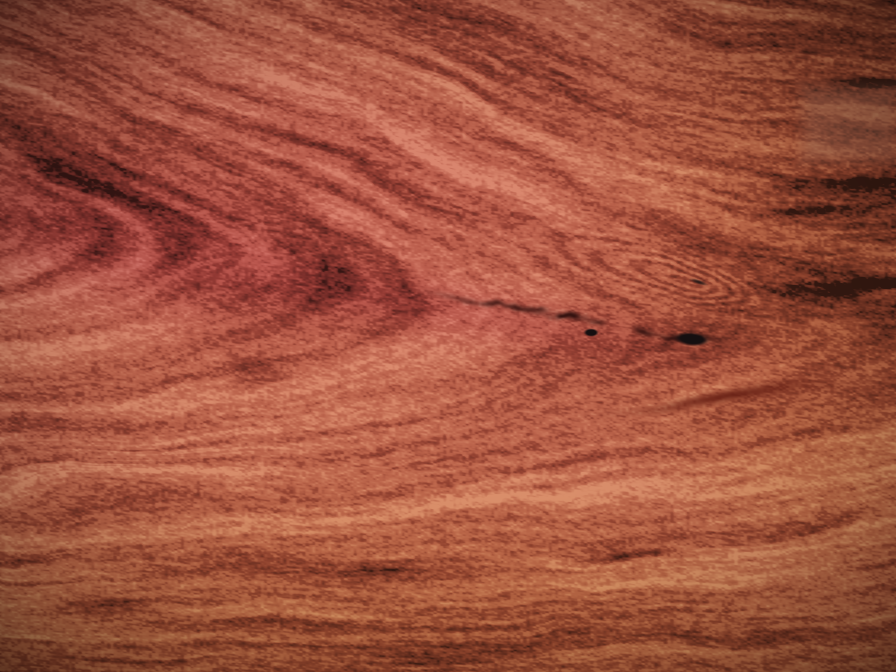
This texture is drawn by a WebGL 2 fragment shader. Its source:

```glsl
#version 300 es
precision highp float;
// Polished crotch-figured hardwood: nested grain curves flow around a sloping
// axis that ends in a knot. One warped scalar field gives the grain contours;
// stretched noise across it is coloured by a ramp, then marks are laid on top.
uniform vec2 u_resolution;
out vec4 fragColor;
float hash(vec2 cell) {
  vec3 h = fract(vec3(cell.xyx) * vec3(0.1031, 0.1030, 0.0973));
  h += dot(h, h.yzx + 33.33);
  return fract((h.x + h.y) * h.z);
}
float noise(vec2 p) {
  vec2 i = floor(p), f = fract(p);
  f = f * f * (3.0 - 2.0 * f);
  return mix(mix(hash(i), hash(i + vec2(1, 0)), f.x),
             mix(hash(i + vec2(0, 1)), hash(i + vec2(1, 1)), f.x), f.y);
}
float fbm(vec2 p) {
  float sum = 0.0, amp = 0.5;
  for (int i = 0; i < 4; i++, amp *= 0.5) {
    sum += amp * noise(p);
    p = mat2(1.6, 1.2, -1.2, 1.6) * p + 7.3;
  }
  return sum;
}
// Soft elliptical blot: centre, half extents, slope of its long axis
float blot(vec2 p, vec2 centre, vec2 radius, float slope) {
  vec2 q = p - centre;
  q = vec2(q.x, q.y - slope * q.x) / radius;
  return exp(-dot(q, q));
}
float axisHeight(float x) { return 0.67 - 0.168 * min(x, 1.06); }
// Grain level: curves open to the left, steeper above the axis than below
float grainField(vec2 p) {
  float d = p.y - axisHeight(p.x), past = max(p.x - 0.8, 0.0);
  float above = 4.3 * (sqrt(d * d + 0.0036) - 0.06);
  float below = 1.3 * (sqrt(d * d + 0.0009) - 0.03) + 4.0 * d * d;
  return p.x - 0.7 * past * past + (d > 0.0 ? above : below)
       + 0.22 * blot(p, vec2(0.15, 0.28), vec2(0.15, 0.045), 0.0);
}
vec3 woodRamp(float t) {
  vec3 c = mix(vec3(0.20, 0.09, 0.07), vec3(0.42, 0.18, 0.14), smoothstep(0.0, 0.25, t));
  c = mix(c, vec3(0.56, 0.25, 0.19), smoothstep(0.2, 0.45, t));
  c = mix(c, vec3(0.70, 0.37, 0.28), smoothstep(0.4, 0.65, t));
  return mix(c, vec3(0.82, 0.53, 0.41), smoothstep(0.6, 1.0, t));
}
void main() {
  vec2 p = gl_FragCoord.xy / u_resolution.y;
  vec2 warp = vec2(fbm(p * 3.5), fbm(p * vec2(3.0, 4.5) + 19.0)) - 0.47;
  vec2 w = p + warp * vec2(0.12, 0.075), soft = p + warp * 0.05;
  float d = w.y - axisHeight(w.x), f = grainField(w), s = w.x * 2.0 - 3.0 * d;

  // Broad bands, streaks and fibres, each stretched along the grain
  float band = noise(vec2(f * 4.0, s * 0.9)) - 0.5;
  float streak = noise(vec2(f * 10.0 + 5.0, s * 1.3)) - 0.5;
  float thin = noise(vec2(f * 24.0, s * 2.5 + 9.0)) - 0.5;
  float fibre = noise(vec2(f * 55.0, s * 9.0)) - 0.5;
  float tone = 0.20 * band + 0.36 * streak + 0.30 * thin + 0.20 * fibre;
  // Oval eye above the knot, its rings crowded to the right
  vec2 e = soft - vec2(1.03, 0.578);
  e.y += 0.28 * e.x;
  float ring = length(e * vec2(1.0, 4.2)) + 0.4 * e.x;
  float eye = 1.0 - smoothstep(0.10, 0.20, ring);
  tone = mix(tone, 0.15 * cos(ring * 170.0 + 4.0 * noise(p * 9.0)) - 0.07, 0.85 * eye);
  // Open pores: short flecks down to the finest scale
  vec2 fleck = vec2(p.x, p.y + 0.12 * p.x);
  tone += 0.24 * (noise(fleck * vec2(85.0, 230.0)) - 0.5);
  tone += 0.26 * (noise(fleck * vec2(210.0, 370.0)) - 0.5);
  // Rippled dark heart and spine, paler flanks, dusky right side
  float heart = blot(p, vec2(0.20, 0.65), vec2(0.42, 0.13), -0.15);
  float spine = blot(p, vec2(0.72, 0.53), vec2(0.40, 0.045), -0.17);
  float ripple = noise(vec2(f * 15.0, d * 18.0)) + 0.5 * noise(vec2(f * 34.0, d * 30.0)) - 0.75;
  float t = 0.62 + tone + heart * (0.35 * ripple - 0.22) - 0.13 * spine;
  t += 0.13 * blot(p, vec2(0.75, 0.29), vec2(0.55, 0.11), 0.03);
  t += 0.10 * blot(p, vec2(0.6, 0.76), vec2(0.35, 0.08), -0.35);
  t += 0.15 * blot(p, vec2(0.12, 0.47), vec2(0.25, 0.04), 0.2);
  t += 0.09 * blot(p, vec2(0.12, 0.28), vec2(0.30, 0.05), 0.0);
  t -= 0.20 * blot(soft, vec2(0.62, 0.43), vec2(0.28, 0.018), 0.17);
  t -= 0.14 * blot(soft, vec2(0.95, 0.87), vec2(0.35, 0.05), -0.30);
  t -= 0.27 * smoothstep(0.90, 1.33, p.x) * smoothstep(0.40, 0.55, p.y);
  // Dark mineral streaks: centre, half length, half height
  const vec4 marks[11] = vec4[11](
    vec4(0.39, 0.45, 0.045, 0.022), vec4(0.94, 0.18, 0.055, 0.009), vec4(0.64, 0.018, 0.17, 0.015),
    vec4(0.56, 0.148, 0.05, 0.007), vec4(1.30, 0.87, 0.08, 0.010), vec4(1.25, 0.72, 0.12, 0.012),
    vec4(1.27, 0.57, 0.10, 0.009), vec4(1.20, 0.68, 0.06, 0.007), vec4(0.03, 0.16, 0.07, 0.008),
    vec4(0.14, 0.09, 0.09, 0.009), vec4(0.08, 0.375, 0.18, 0.014));
  for (int i = 0; i < 11; i++)
    t -= (0.35 + 0.5 * thin) * blot(soft, marks[i].xy, marks[i].zw, 0.04);
  vec3 colour = woodRamp(clamp(t, 0.0, 1.0));
  // Regional tint: crimson heart, amber lower edge and right side
  float red = clamp(heart + 0.5 * spine + 0.4 * blot(p, vec2(0.5, 0.8), vec2(0.4, 0.12), -0.3), 0.0, 1.0);
  float amber = max(1.0 - smoothstep(0.0, 0.38, p.y), 0.8 * smoothstep(0.8, 1.3, p.x));
  colour *= mix(vec3(1.0), vec3(0.99, 0.86, 1.02), red);
  colour *= mix(vec3(1.0), vec3(0.99, 1.04, 0.88), amber);
  // Hazy pale patch near the right edge
  vec2 off = abs(p - vec2(1.265, 0.815)) - vec2(0.07, 0.055);
  float haze = 1.0 - smoothstep(-0.02, 0.02, max(off.x, off.y));
  colour = mix(colour, vec3(0.60, 0.40, 0.32), 0.40 * haze);
  // Broken crack along the spine, red gash below it, and the black knots
  float crackY = p.y - axisHeight(p.x) - 0.02 * (fbm(p * 20.0) - 0.47);
  float span = smoothstep(0.6, 0.8, p.x) * (1.0 - smoothstep(1.02, 1.10, p.x));
  float crack = span * exp(-pow(crackY / 0.005, 2.0)) * smoothstep(0.1, 0.6, noise(p * 45.0));
  colour = mix(colour, vec3(0.20, 0.07, 0.06), crack);
  float gash = blot(soft, vec2(1.08, 0.405), vec2(0.11, 0.007), 0.14);
  colour = mix(colour, vec3(0.38, 0.11, 0.07), 0.85 * gash);
  float knot = blot(p, vec2(1.028, 0.496), vec2(0.026, 0.010), -0.08)
             + blot(p, vec2(0.88, 0.505), vec2(0.011, 0.006), 0.0)
             + 0.6 * blot(p, vec2(1.04, 0.58), vec2(0.018, 0.005), -0.3);
  colour = mix(colour, vec3(0.08, 0.055, 0.06), smoothstep(0.25, 0.7, knot + 0.2 * fibre));
  // Corner falloff
  vec2 v = gl_FragCoord.xy / u_resolution * 2.0 - 1.0;
  colour *= 1.05 - 0.13 * dot(v, v) * dot(v, v);
  fragColor = vec4(clamp(colour, 0.0, 1.0), 1.0);
}
```
